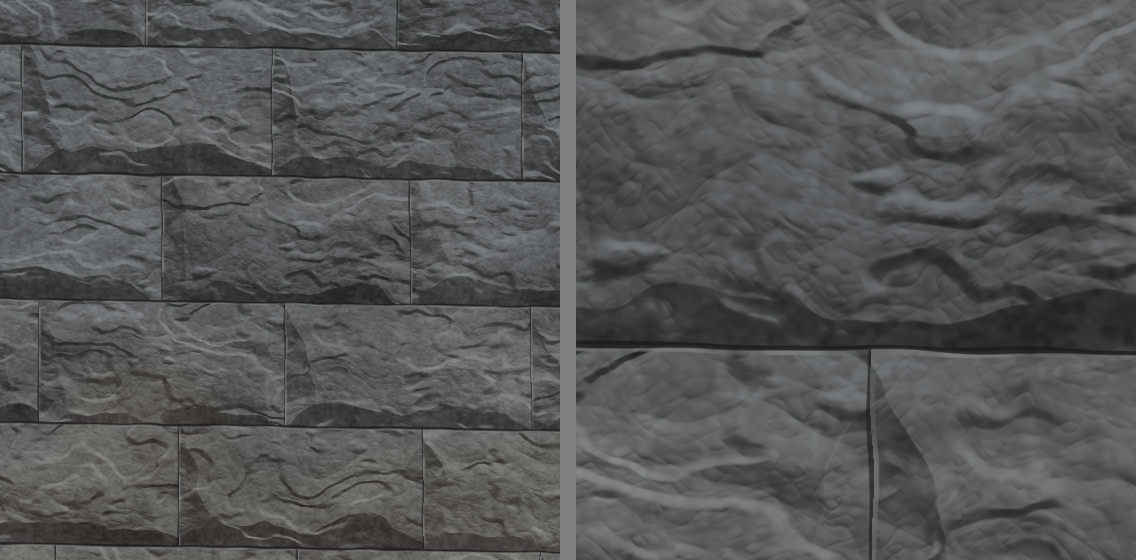
Left: the whole. Right: its middle third, enlarged.
Give the GLSL for this texture, as a Shadertoy shader.

```glsl
// Split-face grey stone wall: staggered courses of rough blocks with thin joints.
// Each block gets a bossed height field of planes, crags and ledges, which is
// lit from the upper right by finite differences, then tinted and grained.

// Layout, in canvas heights
const float TILT = 0.016;           // fall of the courses from left to right
const float COURSE_BASE = 0.030;    // lowest full joint
const float COURSE_HEIGHT = 0.2145;
const float COURSE_GROWTH = 0.0021; // courses get taller upwards
const float BLOCK_WIDTH = 0.436;
const float BLOCK_GROWTH = 0.0035;
const float BLOCK_START = 0.320;
const float BLOCK_DRIFT = 0.015;
const float BLOCK_STAGGER = 0.235;
const float JOINT_WIDTH = 0.0018;
const float RIM_WIDTH = 0.0042;

// Surface and light
const float CRAG_HEIGHT = 0.020;
const float LEDGE_HEIGHT = 0.0065;
const float LEDGE_COUNT = 6.0;
const float SLOPE_STEP = 0.0018;
const float RELIEF_GAIN = 1.7;
const float BASE_TONE = 0.57;
const float GRAIN = 0.13;
const vec2 LIGHT_DIR = vec2(0.35, 0.94);

// Colours
const vec3 SHADOW = vec3(0.150, 0.142, 0.133);
const vec3 LIT = vec3(0.510, 0.517, 0.517);
const vec3 JOINT = vec3(0.110, 0.107, 0.102);
const vec3 RIM = vec3(0.500, 0.500, 0.490);
const vec3 WARM = vec3(1.025, 1.000, 0.970);
const vec3 COOL = vec3(0.965, 1.000, 1.030);

struct Block { vec2 id; vec2 corner; vec2 size; };

float hash(vec2 p) {
    vec3 q = fract(p.xyx * 0.1031);
    q += dot(q, q.yzx + 33.33);
    return fract((q.x + q.y) * q.z);
}

float noise(vec2 p) {
    vec2 i = floor(p), f = p - i;
    f = f * f * f * (f * (f * 6.0 - 15.0) + 10.0);
    return mix(mix(hash(i), hash(i + vec2(1, 0)), f.x),
               mix(hash(i + vec2(0, 1)), hash(i + vec2(1, 1)), f.x), f.y);
}

// Fractal noise; ridged = 1 folds it into sharp creases
float fbm(vec2 p, int octaves, float ridged) {
    float sum = 0.0, amp = 0.5;
    for (int i = 0; i < octaves; i++) {
        float n = noise(p);
        sum += amp * mix(n, abs(2.0 * n - 1.0), ridged);
        p = mat2(0.8, 0.6, -0.6, 0.8) * p * 2.03 + 17.3;
        amp *= 0.5;
    }
    return sum;
}

float courseY(float row) {
    return COURSE_BASE + row * (COURSE_HEIGHT + COURSE_GROWTH * row);
}

Block findBlock(vec2 p) {
    float root = sqrt(COURSE_HEIGHT * COURSE_HEIGHT + 4.0 * COURSE_GROWTH * (p.y - COURSE_BASE));
    float row = floor((root - COURSE_HEIGHT) / (2.0 * COURSE_GROWTH));
    float width = BLOCK_WIDTH + BLOCK_GROWTH * row;
    float start = BLOCK_START - BLOCK_DRIFT * row - BLOCK_STAGGER * mod(row, 2.0);
    float column = floor((p.x - start) / width);
    float bottom = courseY(row);
    return Block(vec2(column, row), vec2(start + column * width, bottom),
                 vec2(width, courseY(row + 1.0) - bottom));
}

float relief(vec2 p, Block b) {
    vec2 q = p + 7.0 * vec2(hash(b.id + 3.7), hash(b.id + 19.1));
    vec2 bend = 0.07 * (vec2(fbm(q * 9.0, 3, 0.0), fbm(q * 9.0 + 31.0, 3, 0.0)) - 0.44);
    // Boss: four sloping faces cut off at a random height
    vec2 lo = p + bend - b.corner, hi = b.size - lo;
    float boss = min(min(lo.y * 0.75, hi.y * 0.22), min(lo.x * 0.55, hi.x * 0.40));
    boss = min(boss, mix(0.008, 0.045, hash(b.id + 8.3)));
    // Crags and broken ledges
    q += 0.6 * bend;
    float crag = CRAG_HEIGHT * fbm(q * vec2(7.0, 11.0), 5, 0.75);
    float level = LEDGE_COUNT * fbm(q * vec2(5.0, 9.0) + 53.0, 4, 0.0);
    float ledge = LEDGE_HEIGHT * (floor(level) + smoothstep(0.0, 0.35, fract(level)));
    return boss + crag + ledge;
}

float line(float dist, float width, float pixel) {
    return 1.0 - smoothstep(width - pixel, width + pixel, dist);
}

void mainImage(out vec4 fragColor, in vec2 fragCoord) {
    float pixel = 1.0 / iResolution.y;
    vec2 uv = fragCoord * pixel;
    vec2 p = uv + vec2(0.0, TILT * uv.x);
    p += 0.003 * (vec2(noise(p * 23.0), noise(p * 23.0 + 40.0)) - 0.5);
    Block b = findBlock(p);

    // Directional shading with soft limits
    float h = relief(p, b);
    vec2 slope = vec2(relief(p + vec2(SLOPE_STEP, 0), b), relief(p + vec2(0, SLOPE_STEP), b)) - h;
    float shade = -RELIEF_GAIN * dot(slope / SLOPE_STEP, LIGHT_DIR);
    shade *= shade < 0.0 ? 1.1 : 0.7;
    float tone = BASE_TONE + 0.42 * shade / sqrt(1.0 + shade * shade);

    // Block variation, stains and grain
    tone += 0.12 * (hash(b.id + 27.0) - 0.5) + 0.30 * (fbm(p * 6.0 + 70.0, 3, 0.0) - 0.44);
    tone += GRAIN * (noise(p * 95.0) + noise(p * 210.0) - 1.0);
    vec3 color = mix(SHADOW, LIT, clamp(tone, 0.0, 1.1));
    color *= mix(WARM, COOL, smoothstep(0.1, 0.9, uv.y + 0.5 * (noise(p * 4.0) - 0.5)));

    // Worn pale rims on the top and left, dark joints on the bottom and right
    vec2 lo = p - b.corner, hi = b.size - lo;
    float wear = smoothstep(0.3, 0.75, noise(p * 28.0 + 11.0));
    float rim = max(line(hi.y, RIM_WIDTH, pixel), line(lo.x, 0.7 * RIM_WIDTH, pixel));
    color = mix(color, RIM, rim * (0.2 + 0.5 * wear));
    float gap = JOINT_WIDTH * (0.6 + 0.9 * noise(p * 17.0 + 5.0));
    float joint = max(line(min(lo.y, hi.y), gap, pixel), 0.75 * line(hi.x, 1.2 * gap, pixel));
    fragColor = vec4(mix(color, JOINT, 0.85 * joint), 1.0);
}
```
